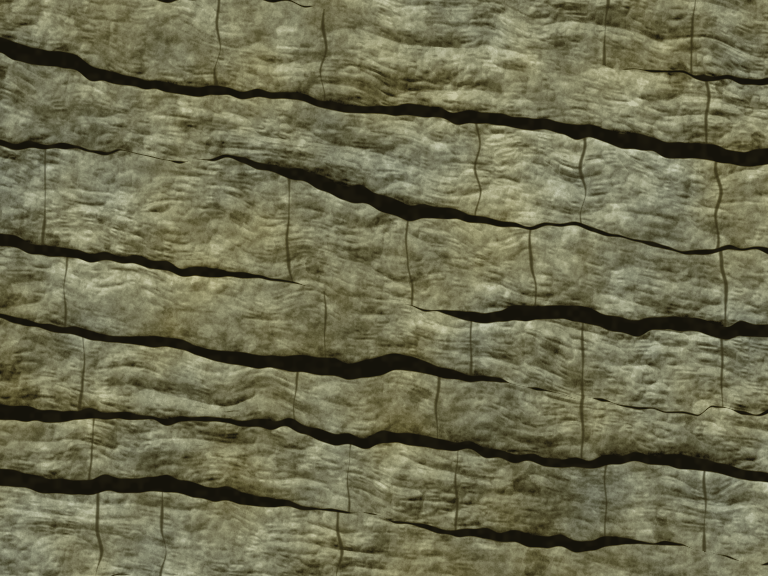
This texture is drawn by a WebGL 1 fragment shader. Its source:

```glsl
precision highp float;
// Weathered limestone in tilted beds: wandering dark cracks split the layers,
// a billowed height field lit from above gives chipped relief, and cellular
// blobs add lichen. One tone value is finally mapped through a stone palette.
uniform vec2 u_resolution;

const vec3 CREVICE = vec3(0.08, 0.07, 0.04);
const vec3 UMBER = vec3(0.23, 0.21, 0.11);
const vec3 OLIVE = vec3(0.36, 0.35, 0.23);
const vec3 STONE = vec3(0.45, 0.44, 0.33);
const vec3 PALE = vec3(0.52, 0.52, 0.40);
const vec3 LICHEN = vec3(0.62, 0.62, 0.49);
const vec3 GLINT = vec3(0.76, 0.76, 0.65);
const float BED_TILT = 0.125;

float hash(vec2 p) {
  vec3 q = fract(p.xyx * 0.1031);
  q += dot(q, q.yzx + 33.33);
  return fract((q.x + q.y) * q.z);
}

float noise(vec2 p) {
  vec2 i = floor(p), f = fract(p);
  f = f * f * (3.0 - 2.0 * f);
  return mix(mix(hash(i), hash(i + vec2(1, 0)), f.x),
             mix(hash(i + vec2(0, 1)), hash(i + vec2(1, 1)), f.x), f.y);
}

float fbm(vec2 p, float gain) {
  float sum = 0.0, amp = 1.0, total = 0.0;
  for (int i = 0; i < 4; i++) {
    sum += amp * noise(p);
    total += amp;
    amp *= gain;
    p = mat2(1.6, 1.2, -1.2, 1.6) * p + 17.3;
  }
  return sum / total;
}

// Scalloped height: creased valleys stretched along the beds
float relief(vec2 p) {
  vec2 q = vec2(p.x, p.y + BED_TILT * p.x);
  q += 0.03 * vec2(noise(q * 11.0), noise(q * 13.0 + 40.0));
  float height = 0.0, amp = 0.6;
  vec2 freq = vec2(8.0, 15.0);
  for (int i = 0; i < 4; i++) {
    height += amp * abs(2.0 * noise(q * freq + 31.0 * float(i)) - 1.0);
    freq *= 2.1;
    amp *= 0.5;
  }
  return height;
}

// Height of one bedding crack at x, with an abrupt step somewhere along it
float crackLine(float x, float id) {
  float tilt = BED_TILT + 0.06 * (hash(vec2(id, 3.0)) - 0.5);
  float stepX = 1.33 * hash(vec2(id, 8.0));
  float y = 0.145 * id + 0.05 * hash(vec2(id, 5.0)) - tilt * x;
  y += 0.03 * (hash(vec2(id, 9.0)) - 0.3) * smoothstep(-0.015, 0.015, x - stepX);
  y += 0.05 * (noise(vec2(x * 2.5, id * 7.0)) - 0.5);
  y += 0.024 * (noise(vec2(x * 10.0, id * 11.0)) - 0.5);
  return y + 0.009 * (noise(vec2(x * 38.0, id * 13.0)) - 0.5);
}

// Half thickness of a crack; negative where it closes up
float crackWidth(float x, float id) {
  float open = noise(vec2(x * 3.2, id * 19.0 + 4.0));
  float ragged = noise(vec2(x * 45.0, id * 23.0)) - 0.5;
  return 0.012 * (1.7 * open - 0.42) + 0.004 * ragged;
}

// Thin upright joints, placed at random within each bed
float joint(vec2 p, float bed, float aa) {
  float x = p.x + 0.012 * (noise(vec2(p.y * 24.0, bed)) - 0.5);
  float cell = floor(x / 0.22);
  float center = (cell + 0.2 + 0.6 * hash(vec2(cell, bed))) * 0.22;
  float present = step(0.45, hash(vec2(cell + 5.0, bed + 2.0)));
  float width = 0.0035 * (noise(vec2(cell * 9.0, p.y * 20.0)) - 0.2);
  return present * (1.0 - smoothstep(-aa, 1.5 * aa, abs(x - center) - width));
}

// Ragged round patches of random size; density is the share of filled cells
float patches(vec2 p, float scale, float density) {
  vec2 q = p * scale + 0.7 * (vec2(fbm(p * 50.0, 0.6), fbm(p * 50.0 + 9.0, 0.6)) - 0.5);
  vec2 cell = floor(q);
  float mask = 0.0;
  for (int j = -1; j <= 1; j++) {
    for (int i = -1; i <= 1; i++) {
      vec2 c = cell + vec2(i, j);
      vec2 center = c + vec2(hash(c), hash(c + 57.0));
      float radius = 0.15 + 0.4 * hash(c + 91.0);
      float blob = 1.0 - smoothstep(-0.08, 0.08, length(q - center) - radius);
      mask = max(mask, blob * step(hash(c + 23.0), density));
    }
  }
  return mask;
}

float span(float a, float b, float t) { return clamp((t - a) / (b - a), 0.0, 1.0); }

vec3 stoneColor(float t) {
  vec3 c = mix(CREVICE, UMBER, span(0.07, 0.21, t));
  c = mix(c, OLIVE, span(0.21, 0.35, t));
  c = mix(c, STONE, span(0.35, 0.44, t));
  c = mix(c, PALE, span(0.44, 0.52, t));
  c = mix(c, LICHEN, span(0.52, 0.62, t));
  return mix(c, GLINT, span(0.62, 0.76, t));
}

void main() {
  vec2 p = gl_FragCoord.xy / u_resolution.y;
  float aa = 1.0 / u_resolution.y;

  // Bedding cracks, the shaded overhang above each and the lit lip below
  float crack = 0.0, overhang = 0.0, lip = 0.0, bed = 0.0;
  for (int i = 0; i < 9; i++) {
    float id = float(i);
    float d = p.y - crackLine(p.x, id);
    float w = crackWidth(p.x, id);
    float open = clamp(w / 0.007, 0.0, 1.0);
    crack = max(crack, 1.0 - smoothstep(-aa, aa, abs(d) - w));
    overhang = max(overhang, open * step(0.0, d) * exp(-max(d - w, 0.0) / 0.011));
    lip = max(lip, open * step(d, 0.0) * exp(-max(-d - w, 0.0) / 0.009));
    bed += step(0.0, d);
  }

  // Relief lit from the upper left
  float lit = relief(p) - relief(p + vec2(-0.0015, 0.004));
  float rough = mix(0.5, 1.5, noise(p * vec2(4.0, 7.0) + 60.0));
  float tone = 0.455 + clamp(1.5 * rough * lit, -0.25, 0.13);

  // Stains, lichen and grain
  tone += 0.28 * (fbm(p * 5.0 + 12.0, 0.6) - 0.5);
  tone += 0.34 * (fbm(p * 62.0, 0.8) - 0.5);
  tone += 0.075 * patches(p, 17.0, 0.35) + 0.06 * patches(p + 3.0, 36.0, 0.3);
  tone -= 0.11 * patches(p + 7.0, 22.0, 0.07);

  tone += 0.06 * lip - 0.2 * overhang;
  tone = mix(tone, 0.17, 0.75 * joint(p, bed, aa));
  tone = mix(tone, 0.05 + 0.05 * noise(p * 90.0), crack);

  vec3 color = stoneColor(tone);
  float hue = fbm(p * 7.0 + 80.0, 0.5) - 0.5;
  color += hue * vec3(0.04, 0.0, -0.09) * smoothstep(0.1, 0.4, tone);
  gl_FragColor = vec4(color, 1.0);
}
```
